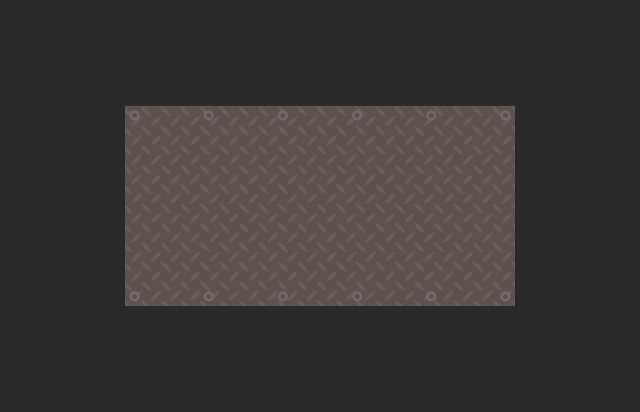
A Shadertoy shader for this texture:

```glsl
// A riveted tread plate centred on a plain dark ground.
// Lens-shaped treads alternate between both diagonals on a repeating grid;
// ring rivets follow the top and bottom rims. The plain border tiles seamlessly.

// Layout, in units of a canvas that is CANVAS.x wide
const vec2 CANVAS = vec2(768.0, 495.0);
const vec2 PLATE_MIN = vec2(150.0, 127.3);
const vec2 PLATE_MAX = vec2(618.0, 367.8);

// Treads: 20 columns across the plate
const vec2 TREAD_PERIOD = vec2(23.4, 23.3);
const vec2 TREAD_ANCHOR = vec2(269.5, 320.3);
const float TREAD_HALF_LENGTH = 8.8;
const float TREAD_HALF_WIDTH = 2.3;

// Rivets: 6 across, 2 down
const vec2 RIVET_COUNT = vec2(6.0, 2.0);
const float RIVET_INSET = 11.5;
const float RIVET_RADIUS = 6.0;
const float RIVET_HOLE = 3.0;

const vec3 GROUND_COLOR = vec3(0.160);
const vec3 PLATE_COLOR = vec3(0.360, 0.325, 0.318);
const vec3 TREAD_COLOR = vec3(0.404, 0.367, 0.362);
const vec3 RIVET_COLOR = vec3(0.448, 0.408, 0.404);

// Antialiased coverage of a signed distance
float coverage(float dist, float pixel) {
    return clamp(0.5 - dist / pixel, 0.0, 1.0);
}

float boxDistance(vec2 p, vec2 halfSize) {
    vec2 q = abs(p) - halfSize;
    return length(max(q, 0.0)) + min(max(q.x, q.y), 0.0);
}

// Lens made of two arcs, with its long axis along the unit vector axis
float lensDistance(vec2 p, vec2 axis) {
    float along = dot(p, axis);
    float across = abs(dot(p, vec2(-axis.y, axis.x)));
    float radius = (TREAD_HALF_LENGTH * TREAD_HALF_LENGTH
        + TREAD_HALF_WIDTH * TREAD_HALF_WIDTH) / (2.0 * TREAD_HALF_WIDTH);
    return length(vec2(along, across + radius - TREAD_HALF_WIDTH)) - radius;
}

// Offset from the nearest point of the tread grid
vec2 treadCell(vec2 p) {
    return (fract(p / TREAD_PERIOD + 0.5) - 0.5) * TREAD_PERIOD;
}

float treadDistance(vec2 p) {
    vec2 diagonal = vec2(sqrt(0.5));
    float rising = lensDistance(treadCell(p), diagonal);
    float falling = lensDistance(treadCell(p + 0.5 * TREAD_PERIOD), diagonal * vec2(1.0, -1.0));
    return min(rising, falling);
}

// Distance to the centre of the nearest rivet
float rivetDistance(vec2 p) {
    vec2 first = PLATE_MIN + RIVET_INSET;
    vec2 spacing = (PLATE_MAX - PLATE_MIN - 2.0 * RIVET_INSET) / (RIVET_COUNT - 1.0);
    vec2 index = clamp(round((p - first) / spacing), vec2(0.0), RIVET_COUNT - 1.0);
    return length(p - first - index * spacing);
}

void mainImage(out vec4 fragColor, in vec2 fragCoord) {
    vec2 p = fragCoord / iResolution.xy * CANVAS;
    float pixel = CANVAS.x / iResolution.x;

    // Raised treads
    vec3 plate = mix(PLATE_COLOR, TREAD_COLOR, coverage(treadDistance(p), pixel));

    // Rivet rings with a hole of bare plate
    float rivet = rivetDistance(p);
    plate = mix(plate, RIVET_COLOR, coverage(rivet - RIVET_RADIUS, pixel));
    plate = mix(plate, PLATE_COLOR, coverage(rivet - RIVET_HOLE, pixel));

    // Plate on the ground
    vec2 center = 0.5 * (PLATE_MIN + PLATE_MAX);
    float inside = coverage(boxDistance(p - center, 0.5 * (PLATE_MAX - PLATE_MIN)), pixel);
    fragColor = vec4(mix(GROUND_COLOR, plate, inside), 1.0);
}
```
